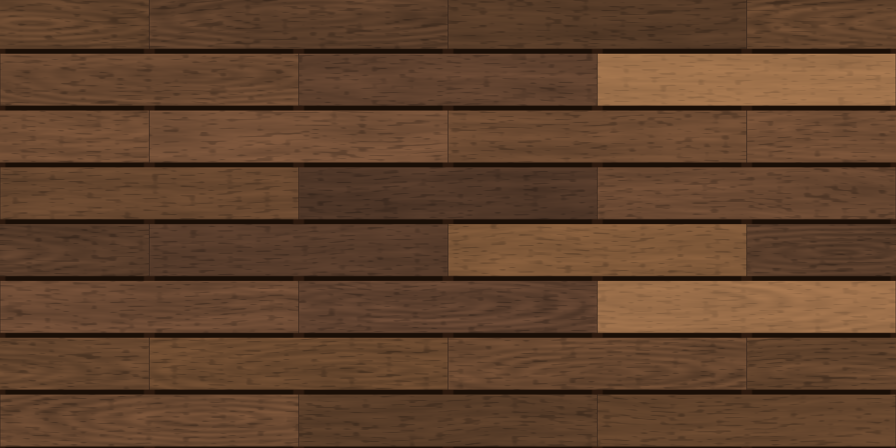
A Shadertoy shader for this texture:

```glsl
const float ROW_PITCH = 0.1268;     // board plus gap, in canvas heights
const float ROW_OFFSET = 0.0122;    // part of the first row above the canvas
const float BOARD_LENGTH = 0.66667;
const float BOARDS_PER_ROW = 3.0;
const float GAP_HALF = 0.0054;
const float JOINT_HALF = 0.0013;
const float JOIST_SPACING = 0.33333;
const float JOIST_HALF = 0.012;
const float EDGE_WIDTH = 0.0035;
const float GRAIN_STRENGTH = 0.17;
const float PORE_STRENGTH = 0.20;
const float FIGURE_STRENGTH = 0.11;

const vec3 WOOD_DARK = vec3(0.26, 0.18, 0.135);
const vec3 WOOD_MID = vec3(0.43, 0.295, 0.195);
const vec3 WOOD_LIGHT = vec3(0.64, 0.46, 0.30);
const vec3 GAP_COLOR = vec3(0.10, 0.055, 0.025);
const vec3 JOIST_COLOR = vec3(0.19, 0.11, 0.06);

// Tone of each board, row by row from the top
const float TONES[24] = float[24](
    0.32, 0.25, 0.20,   0.40, 0.32, 0.95,
    0.48, 0.54, 0.44,   0.39, 0.15, 0.42,
    0.22, 0.20, 0.63,   0.42, 0.29, 0.90,
    0.36, 0.42, 0.40,   0.40, 0.25, 0.36);

float hash(vec2 p) {
    return fract(sin(dot(p, vec2(127.1, 311.7))) * 43758.5453);
}

float noise(vec2 p) {
    vec2 i = floor(p), f = fract(p);
    f = f * f * (3.0 - 2.0 * f);
    return mix(mix(hash(i), hash(i + vec2(1, 0)), f.x),
               mix(hash(i + vec2(0, 1)), hash(i + vec2(1, 1)), f.x), f.y);
}

float fbm(vec2 p) {
    float sum = 0.0, amp = 0.5;
    for (int i = 0; i < 4; i++) {
        sum += amp * noise(p);
        p = p * 2.03 + 7.3;
        amp *= 0.5;
    }
    return sum / 0.9375;
}

vec3 woodRamp(float tone) {
    return tone < 0.5 ? mix(WOOD_DARK, WOOD_MID, tone * 2.0)
                      : mix(WOOD_MID, WOOD_LIGHT, tone * 2.0 - 1.0);
}

// Relative brightness of the wood at a point on one board
float woodGrain(vec2 q, vec2 id, float tone) {
    float seed = hash(id + 3.7);
    vec2 g = q + vec2(seed * 17.0, hash(id + 9.1) * 11.0);
    g.y += 0.016 * (noise(g * vec2(5.0, 9.0)) - 0.5);

    // Long streaks and broad mottling
    float streaks = fbm(g * vec2(4.0, 65.0)) - 0.5;
    float mottle = fbm(g * vec2(7.0, 16.0)) - 0.5;

    // Short dark pores
    float pores = smoothstep(0.58, 0.95, noise(g * vec2(48.0, 230.0)));
    float fibre = noise(g * vec2(22.0, 190.0)) - 0.5;

    // Nested arches on the more figured boards
    vec2 heart = vec2(BOARD_LENGTH * mix(0.2, 0.9, seed), 0.04 * (hash(id + 5.3) - 0.5));
    float radius = length((q - heart) * vec2(0.14, 1.0));
    float rings = sin(radius * 520.0 + 5.0 * fbm(g * vec2(9.0, 30.0)));
    float figure = smoothstep(0.35, 0.9, hash(id + 1.9)) * noise(g * vec2(6.0, 20.0));

    float contrast = mix(1.0, 0.55, smoothstep(0.5, 0.9, tone));
    return 1.0 + contrast * (GRAIN_STRENGTH * (1.7 * streaks + 0.8 * mottle + 0.5 * fibre)
         - PORE_STRENGTH * (pores - 0.12) + FIGURE_STRENGTH * figure * rings);
}

void mainImage(out vec4 fragColor, in vec2 fragCoord) {
    vec2 p = fragCoord / iResolution.y;
    float soft = max(0.8 / iResolution.y, 0.0012);

    // Rows from the top, every other one shifted by half a board
    float s = (1.0 - p.y + ROW_OFFSET) / ROW_PITCH;
    float row = floor(s);
    float u = p.x / BOARD_LENGTH + 0.5 * (1.0 - mod(row, 2.0));
    vec2 id = vec2(mod(floor(u), BOARDS_PER_ROW), row);
    vec2 q = vec2(fract(u) * BOARD_LENGTH, (fract(s) - 0.5) * ROW_PITCH);

    // Board colour
    float tone = TONES[int(clamp(row * BOARDS_PER_ROW + id.x, 0.0, 23.0))];
    vec3 color = woodRamp(tone);
    color *= vec3(1.0, 1.0, 1.0 + 0.10 * (hash(id + 6.2) - 0.5));
    color *= woodGrain(q, id, tone);

    // Distances to the long edges and to the board ends
    float gapDist = 0.5 * ROW_PITCH - abs(q.y);
    float endDist = min(q.x, BOARD_LENGTH - q.x);

    // Lit upper edge, shaded lower edge
    float edge = 1.0 - smoothstep(0.0, EDGE_WIDTH, gapDist - GAP_HALF);
    color *= 1.0 + edge * (q.y < 0.0 ? 0.10 : -0.12);

    // Butt joints with a faint worn rim
    float rim = 1.0 - smoothstep(0.0, EDGE_WIDTH, endDist - JOINT_HALF);
    color *= 1.0 + 0.06 * rim;
    float joint = 1.0 - smoothstep(JOINT_HALF - soft, JOINT_HALF + soft, endDist);
    color = mix(color, WOOD_DARK * 0.75, 0.7 * joint);

    // Open gaps with joists crossing below
    float joistDist = abs(fract(p.x / JOIST_SPACING + 0.5) - 0.5) * JOIST_SPACING;
    float joist = 1.0 - smoothstep(JOIST_HALF - 0.003, JOIST_HALF + 0.003, joistDist);
    float gap = 1.0 - smoothstep(GAP_HALF - soft, GAP_HALF + soft, gapDist);
    color = mix(color, mix(GAP_COLOR, JOIST_COLOR, 0.8 * joist), gap);

    fragColor = vec4(color, 1.0);
}
```
